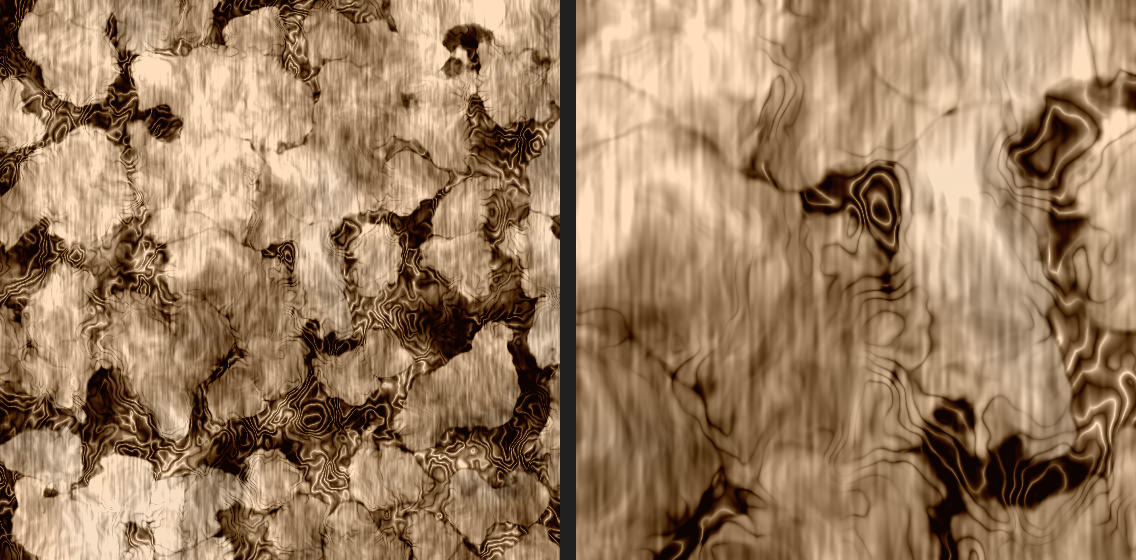
Left: the whole. Right: its middle third, enlarged.
This texture is drawn by a Shadertoy shader. Its source:

```glsl
// Weathered bark: pale, rounded, upright plates parted by dark gaps full of folded fibres.
// Plates are scattered warped ellipses; folds are ridges of a noise phase that follows
// the plate outlines; fine vertical grain covers everything, then one sepia ramp colours it.

const vec2 PLATE_GRID = vec2(8.6, 7.2);
const vec3 SEPIA_DROP = vec3(0.0, 0.127, 0.266);
const vec3 DARK_STAIN = vec3(1.0, 0.25, 0.08);

float hash(vec2 p) {
    vec3 q = fract(vec3(p.xyx) * 0.1031);
    q += dot(q, q.yzx + 33.33);
    return fract((q.x + q.y) * q.z);
}

float noise(vec2 p) {
    vec2 i = floor(p), f = fract(p);
    vec2 u = f * f * (3.0 - 2.0 * f);
    return mix(mix(hash(i), hash(i + vec2(1, 0)), u.x),
               mix(hash(i + vec2(0, 1)), hash(i + vec2(1, 1)), u.x), u.y);
}

// Layered noise, average 0.5
float fbm(vec2 p, int octaves) {
    float sum = 0.0, total = 0.0, amp = 0.5;
    for (int i = 0; i < octaves; i++) {
        sum += amp * noise(p);
        total += amp;
        p = mat2(1.6, 1.2, -1.2, 1.6) * p + 17.3;
        amp *= 0.5;
    }
    return sum / total;
}

vec2 warp(vec2 p, float scale, float amount) {
    return p + amount * (vec2(fbm(p * scale + 3.1, 4), fbm(p * scale + 71.7, 4)) - 0.5);
}

// x: nearest plate distance (1 at its rim), y: second nearest, z: plate random value
vec3 plates(vec2 p, float radius) {
    vec2 cell = floor(p);
    vec3 best = vec3(9.0, 9.0, 0.0);
    for (int y = -1; y <= 1; y++)
    for (int x = -1; x <= 1; x++) {
        vec2 corner = cell + vec2(x, y);
        vec2 id = corner + 40.0;
        vec2 centre = corner + 0.05 + 0.9 * vec2(hash(id), hash(id + 57.0));
        float size = radius * mix(0.8, 1.2, hash(id + 113.0));
        float d = length(p - centre) / size;
        if (d < best.x) best = vec3(d, best.x, hash(id + 191.0));
        else best.y = min(best.y, d);
    }
    return best;
}

// Narrow crest wherever the wave crosses zero
float crest(float wave) {
    float c = 1.0 - abs(wave);
    return c * c;
}

vec3 sepia(float tone) {
    return max(vec3(tone) - SEPIA_DROP, tone * DARK_STAIN);
}

void mainImage(out vec4 fragColor, in vec2 fragCoord) {
    vec2 p = fragCoord / min(iResolution.x, iResolution.y) + 2.0;

    // Plate layout, with gaps widening in bands
    float band = fbm(p * 3.6 + 9.0, 3);
    vec2 bent = warp(p, 10.0, 0.12);
    vec3 plate = plates(bent * PLATE_GRID, max(0.25, 0.51 + 0.6 * (band - 0.5)));
    float depth = plate.x - 1.0 + 0.9 * (fbm(p * 20.0, 5) - 0.5);
    float gap = smoothstep(-0.05, 0.12, depth);
    float seam = smoothstep(0.0, 0.14, plate.y - plate.x);

    // Folded fibres, running along the plate outlines
    vec2 folded = warp(p, 12.0, 0.08);
    float phase = plate.x * 5.0 + 30.0 * fbm(folded * vec2(21.0, 15.0), 3);
    float lit = crest(sin(phase));
    float crease = crest(cos(phase));

    // Vertical grain and small crumpled relief
    float grain = 0.6 * noise(p * vec2(290.0, 24.0)) + 0.4 * noise(p * vec2(420.0, 75.0)) - 0.5;
    float mottle = fbm(folded * vec2(30.0, 16.0), 4) - 0.5;
    float crumple = fbm(folded * vec2(85.0, 50.0), 3) - 0.5;

    // Pale plate surface with glowing spots
    float glow = smoothstep(0.54, 0.76, fbm(p * 4.2 + 31.0, 4));
    float surface = 0.69 + 0.45 * (fbm(p * 5.0 + 50.0, 4) - 0.5) + 0.50 * mottle + 0.36 * crumple
                  + 0.1 * (plate.z - 0.5) * seam + 0.24 * glow;
    surface -= 0.12 * (1.0 - seam) * smoothstep(0.35, 0.6, fbm(p * 12.0 + 5.0, 3));
    float cracked = smoothstep(-0.6, 0.0, depth) * smoothstep(0.4, 0.6, fbm(p * 9.0 + 77.0, 3));
    surface -= 0.32 * crease * cracked;

    // Dark gap interior with bright fold edges
    float body = 0.12 + 0.38 * smoothstep(0.32, 0.68, fbm(p * 12.0 + 23.0, 4));
    float hollow = body + 0.48 * lit * smoothstep(0.25, 0.6, fbm(p * 15.0 + 61.0, 3))
                 - 0.24 * crease + 0.4 * mottle + 0.4 * crumple + 0.18 * glow;

    // Dark outline at plate rims
    float rim = 1.0 - smoothstep(0.0, 0.11, abs(depth - 0.03));
    float tone = mix(surface, hollow, gap) - 0.2 * rim;
    tone += grain * mix(0.34, 0.16, gap);
    tone = clamp(tone, 0.05, 1.0);

    // Cool grey weathering on some plates
    vec3 colour = sepia(tone);
    float grey = smoothstep(0.54, 0.72, fbm(p * 5.0 + 88.0, 4)) * (1.0 - gap);
    colour = mix(colour, vec3(dot(colour, vec3(0.33))), 0.2 * grey);

    fragColor = vec4(clamp(colour, 0.0, 1.0), 1.0);
}
```
